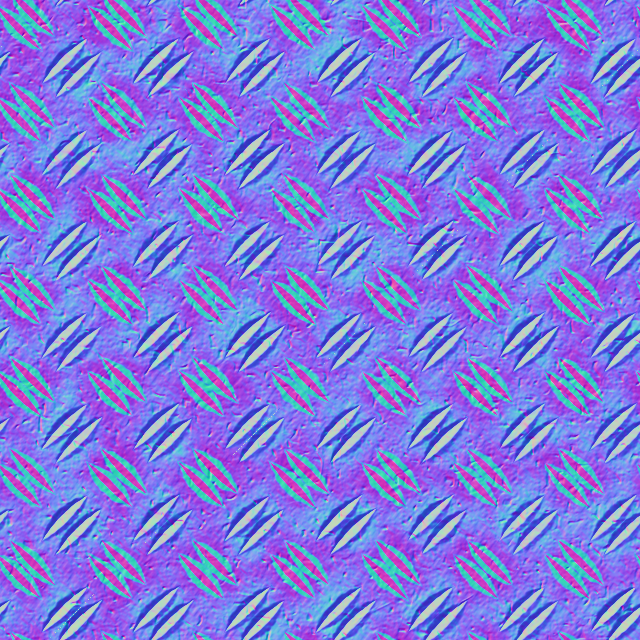
A Shadertoy shader for this texture map:

```glsl
// Tangent-space normal map of worn tread plate with paired, crossing lens-shaped ridges.

const float REPEATS = 7.0;                    // cells across and down
const vec2 FALLING_CENTER = vec2(0.28, 0.77); // pair leaning like a falling diagonal
const vec2 RISING_CENTER = vec2(0.785, 0.26); // pair leaning like a rising diagonal
const float HALF_LENGTH = 0.355;              // lens sizes, in cells
const float HALF_WIDTH = 0.104;
const float HALF_GAP = 0.107;
const float STRIPE_SHARE = 0.40;              // part of the lens width facing the other way
const float RIM_SOFTNESS = 0.018;
const float VALLEY_SOFTNESS = 0.014;
const vec2 FALLING_FLANK = vec2(-1.15, 1.30); // red and green slopes of the faces
const vec2 FALLING_STRIPE = vec2(1.10, -1.00);
const vec2 RISING_FLANK = vec2(-1.00, -0.95);
const vec2 RISING_STRIPE = vec2(0.85, 1.10);
const vec2 FAR_FLANK = vec2(0.90, 0.55);      // strength beyond the valley: falling, rising
const float EDGE_WOBBLE = 0.022;
const float GRAIN = 0.00125;                  // wear heights, in canvas units
const float PIMPLES = 0.0042;
const float DENTS = 0.0055;
const float SCRATCH_DEPTH = 0.0012;
const int SCRATCHES = 14;
const vec2 GROUND_LEAN = vec2(0.08, -0.15);   // red and green slopes of the ground
const vec2 GROUND_SWAY = vec2(0.36, -0.80);
const float BLUE_LEVEL = 0.96;
const float TAU = 6.2831853;

float hash(vec2 p) {
    vec3 q = fract(vec3(p.xyx) * 0.1031);
    q += dot(q, q.yzx + 33.33);
    return fract((q.x + q.y) * q.z);
}

// Value noise that wraps after a whole number of lattice steps
float noise(vec2 uv, float period) {
    vec2 p = uv * period;
    vec2 i = floor(p), f = p - i;
    f = f * f * f * (f * (f * 6.0 - 15.0) + 10.0);
    vec2 a = mod(i, period), b = mod(i + 1.0, period);
    float seed = period * 1.37;
    return mix(mix(hash(a + seed), hash(vec2(b.x, a.y) + seed), f.x),
               mix(hash(vec2(a.x, b.y) + seed), hash(b + seed), f.x), f.y);
}

// Slope (xy), coverage (z) and wear (w) of one pair; side mirrors its lean
vec4 lensPair(vec2 cell, vec2 center, float side, float wobble, float blur) {
    vec2 p = cell - center + 0.5;
    vec2 id = mod(floor(p), REPEATS) + 19.0 * side + 40.0;
    vec2 q = fract(p) - 0.5;
    q.x *= side;
    float t = (q.x + q.y) * 0.70710678 / HALF_LENGTH;
    float a = (q.y - q.x) * 0.70710678;
    float crestward = side * (a - sign(a) * HALF_GAP);
    float width = HALF_WIDTH * (1.0 - t * t);
    float lens = width - abs(crestward) + wobble;
    float cover = smoothstep(-RIM_SOFTNESS, RIM_SOFTNESS, lens);

    // Sharp crest on one edge of the stripe, rounded valley on the other
    float edge = STRIPE_SHARE * width + 0.3 * wobble;
    float crest = smoothstep(-blur, blur, edge - crestward);
    float valley = smoothstep(-VALLEY_SOFTNESS, VALLEY_SOFTNESS, edge + crestward);
    bool rising = side > 0.0;
    float far = rising ? FAR_FLANK.y : FAR_FLANK.x;
    vec2 flank = rising ? RISING_FLANK : FALLING_FLANK;
    vec2 stripe = rising ? RISING_STRIPE : FALLING_STRIPE;
    vec2 slope = mix(mix(flank * far, stripe, valley), flank, 1.0 - crest);
    slope *= cover * mix(0.88, 1.14, hash(id));
    float wear = hash(id + 73.0);
    return vec4(slope, cover, cover * wear * wear);
}

// Short, bent grooves scattered over the wrapped canvas
float scratches(vec2 uv) {
    float depth = 0.0;
    float bend = (noise(uv, 40.0) - 0.5) * 0.014;
    for (int i = 0; i < SCRATCHES; i++) {
        vec2 k = vec2(float(i), 7.0);
        vec2 start = vec2(hash(k), hash(k + 31.0));
        float angle = TAU * hash(k + 57.0);
        vec2 dir = vec2(cos(angle), sin(angle));
        vec2 p = fract(uv - start + 0.5) - 0.5;
        float off = (dot(p, vec2(-dir.y, dir.x)) + bend) / 0.0018;
        float reach = mix(0.015, 0.045, hash(k + 83.0));
        depth += (1.0 - smoothstep(0.6, 1.0, abs(dot(p, dir)) / reach)) * exp(-off * off);
    }
    return depth;
}

// Grain, pimples, dents and scratches; the turned lattice still wraps
float roughness(vec2 uv, float wear) {
    vec2 turned = vec2(3.0 * uv.x + 4.0 * uv.y, 3.0 * uv.y - 4.0 * uv.x);
    vec2 warped = uv + 0.009 * vec2(noise(uv, 61.0), noise(uv, 67.0));
    float h = GRAIN * (noise(turned, 45.0) + 0.7 * noise(warped, 173.0) + noise(turned, 19.0));
    h += PIMPLES * pow(noise(warped, 127.0), 9.0);
    h -= DENTS * wear * noise(warped, 83.0);
    return h - SCRATCH_DEPTH * scratches(uv);
}

void mainImage(out vec4 fragColor, in vec2 fragCoord) {
    vec2 uv = fragCoord / iResolution.xy;
    vec2 cell = uv * REPEATS;
    vec2 e = vec2(max(0.0011, 0.55 / iResolution.y), 0.0);

    // Raised pairs with ragged rims
    float wobble = (noise(uv, 119.0) - 0.5) * EDGE_WOBBLE;
    vec4 pairs = lensPair(cell, FALLING_CENTER, -1.0, wobble, e.x * REPEATS)
               + lensPair(cell, RISING_CENTER, 1.0, wobble, e.x * REPEATS);

    // Fine relief, with green increasing downward
    float wear = pairs.w;
    vec2 slope = vec2(roughness(uv - e.xy, wear) - roughness(uv + e.xy, wear),
                      roughness(uv + e.yx, wear) - roughness(uv - e.yx, wear)) / (2.0 * e.x);

    // Broad sway of the ground between the two kinds of pair
    vec2 phase = cos(TAU * (cell - FALLING_CENTER));
    float sway = 0.5 * (phase.x + phase.y);
    sway += 0.8 * (noise(uv, 21.0) - 0.5) + 0.6 * (noise(uv, 47.0) - 0.5);
    slope += pairs.xy + (1.0 - pairs.z) * (GROUND_LEAN + GROUND_SWAY * sway);

    vec3 color = 0.5 + 0.5 * normalize(vec3(slope, 1.0));
    color.b *= BLUE_LEVEL;
    fragColor = vec4(color, 1.0);
}
```
